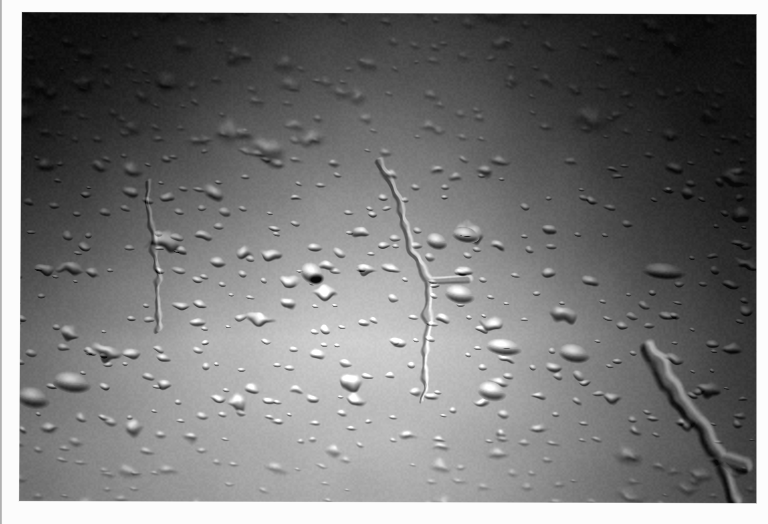
This texture is drawn by a WebGL 1 fragment shader. Its source:

```glsl
precision highp float;
uniform vec2 u_resolution;

float hash(vec2 p) {
  vec3 q = fract(vec3(p.xyx) * 0.1031);
  q += dot(q, q.yzx + 33.33);
  return fract((q.x + q.y) * q.z);
}

float noise(vec2 p) {
  vec2 i = floor(p), f = fract(p);
  f = f * f * (3.0 - 2.0 * f);
  return mix(mix(hash(i), hash(i + vec2(1, 0)), f.x),
             mix(hash(i + vec2(0, 1)), hash(i + 1.0), f.x), f.y);
}

// Light cone on the sheet, widening toward the viewer
float glow(vec2 p) {
  float dx = p.x - 0.71;
  float width = dx < 0.0 ? 0.435 + 0.74 * (0.81 - p.y) : 0.43 + 0.33 * (0.81 - p.y);
  float core = 0.76 - 0.95 * max(p.y - 0.35, 0.0) - 0.5 * max(0.35 - p.y, 0.0);
  dx /= max(width, 0.3);
  return 0.05 + core * exp(-dx * dx);
}

// Lens blur, sharpest across the middle
float defocus(float y) {
  return 0.22 + 0.65 * smoothstep(0.12, 0.4, abs(y - 0.43));
}

// Bright cap and dark lower lip of one drop, as a change of light
float drop(vec2 p, vec2 center, vec2 radius) {
  vec2 q = (p - center) / radius;
  q.y += 0.22 * q.x;
  float soft = defocus(center.y);
  float mask = 1.0 - smoothstep(1.0 - soft, 1.0 + soft, length(q));
  vec2 h = q - vec2(-0.15, 0.3);
  float cap = exp(-2.2 * dot(h, h));
  float lip = smoothstep(0.25, -0.75, q.y);
  float strength = mix(1.0, 0.5, smoothstep(0.4, 0.8, soft));
  return mask * (0.75 * cap - 0.9 * lip) * strength;
}

// Jittered drops, one per occupied grid cell
float scatter(vec2 p, float cell, float fill, float seed) {
  float sum = 0.0;
  vec2 home = floor(p / cell);
  for (int j = -1; j <= 1; j++) {
    for (int i = -1; i <= 1; i++) {
      vec2 id = home + vec2(i, j);
      vec2 k = id + seed;
      vec2 center = (id + 0.15 + 0.7 * vec2(hash(k), hash(k + 17.3))) * cell;
      float size = cell * mix(0.11, 0.25, hash(k + 41.7));
      float flatness = mix(0.5, 0.8, max(hash(k + 5.9), smoothstep(0.6, 0.8, center.y)));
      vec2 warp = size * 0.7 * (vec2(noise(p * 55.0 + k), noise(p * 55.0 - k)) - 0.5);
      sum += step(hash(k + 71.1), fill) * drop(p + warp, center, size * vec2(1.0, flatness));
    }
  }
  return sum;
}

float segment(vec2 p, vec2 a, vec2 b) {
  vec2 d = b - a;
  return length(p - a - d * clamp(dot(p - a, d) / dot(d, d), 0.0, 1.0));
}

float thinTrail(vec2 p) {
  p.x += 0.014 * (noise(p * 42.0) - 0.5);
  float d = segment(p, vec2(0.725, 0.695), vec2(0.767, 0.599));
  d = min(d, segment(p, vec2(0.767, 0.599), vec2(0.79, 0.523)));
  d = min(d, segment(p, vec2(0.79, 0.523), vec2(0.824, 0.466)));
  d = min(d, segment(p, vec2(0.824, 0.466), vec2(0.897, 0.471)));
  d = min(d, segment(p, vec2(0.824, 0.466), vec2(0.817, 0.389)));
  d = min(d, segment(p, vec2(0.817, 0.389), vec2(0.809, 0.237)) + 0.002);
  float side = min(segment(p, vec2(0.282, 0.656), vec2(0.298, 0.542)),
                   segment(p, vec2(0.298, 0.542), vec2(0.302, 0.37)));
  d = min(d, side + 0.002);
  float width = 0.003 + 0.006 * noise(vec2(p.x * 20.0, p.y * 75.0));
  return 1.0 - smoothstep(width * 0.4, width * 1.3, d);
}

float thickTrail(vec2 p) {
  p += 0.014 * (vec2(noise(p * 38.0), noise(p * 38.0 + 9.0)) - 0.5);
  float d = segment(p, vec2(1.24, 0.342), vec2(1.275, 0.279));
  d = min(d, segment(p, vec2(1.275, 0.279), vec2(1.345, 0.179)));
  d = min(d, segment(p, vec2(1.345, 0.179), vec2(1.378, 0.126)));
  d = min(d, segment(p, vec2(1.378, 0.126), vec2(1.422, 0.118)));
  d = min(d, segment(p, vec2(1.378, 0.126), vec2(1.403, 0.046)) + 0.005);
  return 1.0 - smoothstep(0.005, 0.016, d);
}

void main() {
  vec2 p = gl_FragCoord.xy / u_resolution * vec2(1.463, 1.0);
  float base = glow(p);

  // Scattered drops, fine to coarse
  float water = scatter(p, 0.045, 0.6, 3.0) * 0.8;
  water += scatter(p, 0.072, 0.65, 57.0);
  water += scatter(p, 0.115, 0.35, 113.0);

  // Large drops
  float large = drop(p, vec2(0.595, 0.479), vec2(0.021, 0.019));
  large -= 0.8 * (1.0 - smoothstep(0.4, 1.2, length((p - vec2(0.603, 0.468)) / vec2(0.014, 0.011))));
  large += drop(p, vec2(0.832, 0.54), vec2(0.019, 0.015));
  large += drop(p, vec2(0.887, 0.552), vec2(0.024, 0.014));
  large += drop(p, vec2(0.876, 0.439), vec2(0.027, 0.017));
  large += drop(p, vec2(0.96, 0.338), vec2(0.032, 0.015));
  large += drop(p, vec2(1.094, 0.326), vec2(0.028, 0.017));
  large += drop(p, vec2(0.937, 0.254), vec2(0.025, 0.017));
  large += drop(p, vec2(0.137, 0.271), vec2(0.034, 0.019));
  large += drop(p, vec2(0.063, 0.242), vec2(0.029, 0.019));
  large += drop(p, vec2(1.265, 0.483), vec2(0.039, 0.015));
  water = mix(water, large, smoothstep(0.0, 0.15, abs(large)));

  // Rivulets, lit from above and shaded along the lower left
  water += 0.45 * (thinTrail(p) - 1.3 * thinTrail(p + vec2(0.005, 0.004)));
  water += 0.9 * (thickTrail(p) - thickTrail(p + vec2(0.009, 0.007)));

  float shade = base + water * (0.1 + 0.6 * base);
  shade += 0.035 * (noise(p * 260.0) - 0.5) + 0.03 * (noise(p * 13.0) - 0.5);

  // White mount around the slightly skewed sheet
  vec2 low = vec2(0.036 + 0.006 * p.y, 0.044 - 0.003 * p.x);
  vec2 inside = min(p - low, vec2(1.441, 0.977 - 0.003 * p.x) - p);
  float sheet = smoothstep(-0.0015, 0.0015, min(inside.x, inside.y));
  float mount = 0.99 - 0.3 * (1.0 - smoothstep(0.002, 0.005, p.x));
  gl_FragColor = vec4(vec3(mix(mount, clamp(shade, 0.03, 1.0), sheet)), 1.0);
}
```
